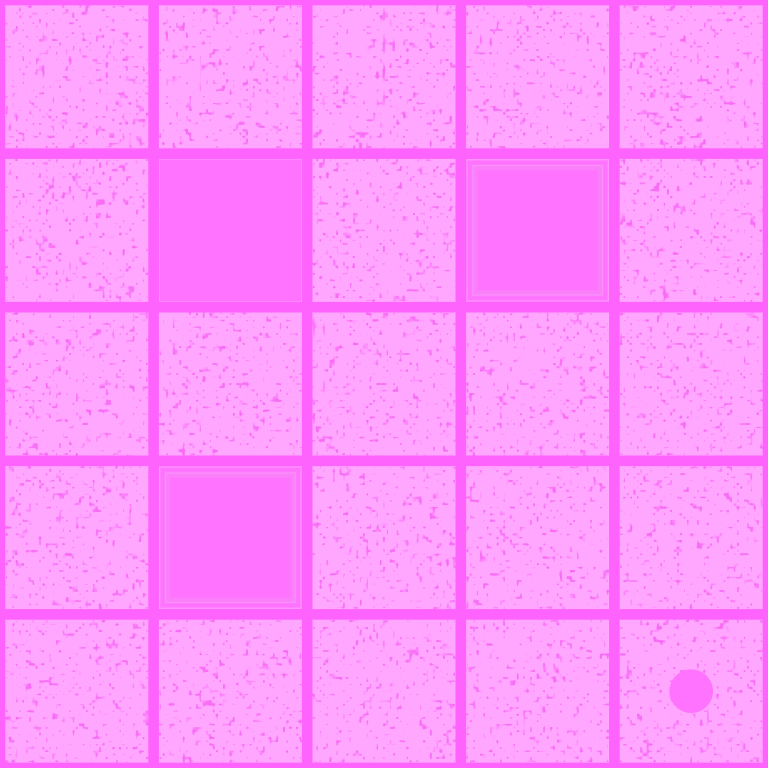
This pattern is drawn by a Shadertoy shader. Its source:

```glsl
const float GRID = 5.0;
const float GROUT_HALF = 0.0345;
const float DISC_RADIUS = 0.142;
const vec3 GROUT = vec3(0.995, 0.39, 0.995);
const vec3 STONE = vec3(1.0, 0.65, 1.0);
const vec3 SPECK = vec3(0.97, 0.42, 0.96);
const vec3 FILL = vec3(1.0, 0.45, 1.0);
const vec3 BAND = vec3(0.98, 0.50, 0.98);

float hash21(vec2 p) {
    vec3 q = fract(vec3(p.xyx) * 0.1031);
    q += dot(q, q.yzx + 33.33);
    return fract((q.x + q.y) * q.z);
}

float valueNoise(vec2 p) {
    vec2 i = floor(p);
    vec2 f = fract(p);
    f = f * f * (3.0 - 2.0 * f);
    float low = mix(hash21(i), hash21(i + vec2(1.0, 0.0)), f.x);
    float high = mix(hash21(i + vec2(0.0, 1.0)), hash21(i + 1.0), f.x);
    return mix(low, high, f.y);
}

// Antialiased coverage of a signed distance
float coverage(float dist, float pixel) {
    return clamp(0.5 - dist / pixel, 0.0, 1.0);
}

float lineAt(float depth, float position, float halfWidth, float pixel) {
    return coverage(abs(depth - position) - halfWidth, pixel);
}

bool isCell(vec2 cell, vec2 target) {
    return all(lessThan(abs(cell - target), vec2(0.5)));
}

// Pale stone with fine, irregular pits
vec3 speckledStone(vec2 uv) {
    float grain = valueNoise(uv * 230.0);
    float patches = valueNoise(uv * 75.0 + 19.0);
    float pits = smoothstep(0.70, 1.0, grain + 0.12 * (patches - 0.5));
    return mix(STONE, SPECK, pits);
}

// Flat tile with a fine pale rim
vec3 plainTile(float depth, float pixel) {
    return mix(FILL, STONE, 0.6 * lineAt(depth, 0.003, 0.002, pixel));
}

// Inset tile with two pale outlines around the centre
vec3 framedTile(float depth, float pixel) {
    vec3 color = mix(FILL, BAND, coverage(depth - 0.074, pixel));
    color = mix(color, FILL, coverage(depth - 0.036, pixel));
    color = mix(color, STONE, lineAt(depth, 0.006, 0.003, pixel));
    return mix(color, STONE, 0.75 * lineAt(depth, 0.045, 0.002, pixel));
}

void mainImage(out vec4 fragColor, in vec2 fragCoord) {
    vec2 uv = fragCoord / iResolution.xy;
    vec2 cell = floor(uv * GRID);
    vec2 p = fract(uv * GRID) - 0.5;
    float pixel = GRID / min(iResolution.x, iResolution.y);
    float depth = 0.5 - GROUT_HALF - max(abs(p.x), abs(p.y));

    // Tile surface and its rare variants
    vec3 color = speckledStone(uv);
    if (isCell(cell, vec2(1.0, 3.0))) {
        color = plainTile(depth, pixel);
    } else if (isCell(cell, vec2(3.0, 3.0)) || isCell(cell, vec2(1.0, 1.0))) {
        color = framedTile(depth, pixel);
    } else if (isCell(cell, vec2(4.0, 0.0))) {
        color = mix(color, FILL, coverage(length(p) - DISC_RADIUS, pixel));
    }

    // Grout between tiles
    color = mix(color, GROUT, coverage(depth, pixel));
    fragColor = vec4(color, 1.0);
}
```
